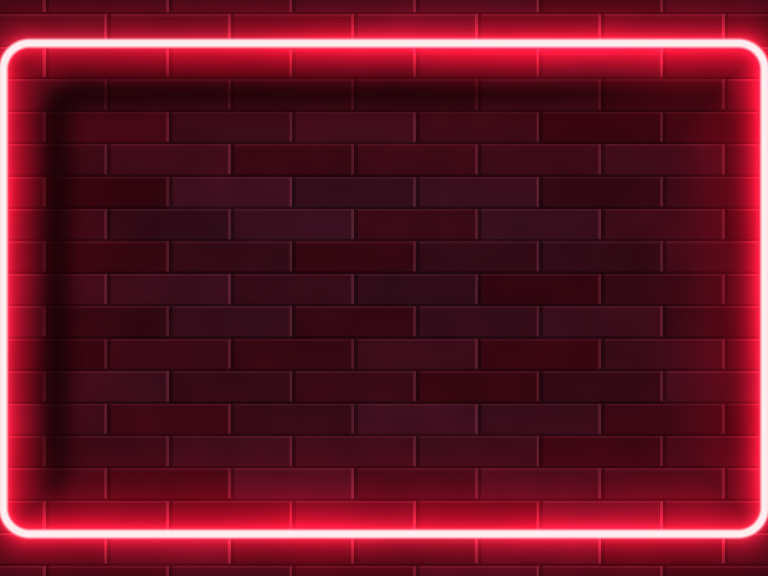
Write a Shadertoy shader that draws this background.

```glsl
#define BRICK_SIZE vec2(0.2144, 0.0563)
#define BRICK_ORIGIN vec2(0.2934, 0.806)
#define FRAME_CENTER vec2(0.6667, 0.499)
#define FRAME_HALF vec2(0.661, 0.426)
#define FRAME_RADIUS 0.046
#define TUBE_WIDTH 0.0078
#define GLOW_REACH 0.043
#define SHADOW_WIDTH 0.034
#define NEON_RED vec3(0.94, 0.045, 0.17)
#define HOT_WHITE vec3(1.0, 0.93, 0.94)
#define WINE vec3(0.195, 0.022, 0.058)
#define PLUM vec3(0.215, 0.068, 0.130)

float hash(vec2 p) {
    vec3 q = fract(vec3(p.xyx) * 0.1031);
    q += dot(q, q.yzx + 33.33);
    return fract((q.x + q.y) * q.z);
}

vec2 gradientAt(vec2 cell) {
    float angle = 6.2832 * hash(cell + 17.0);
    return vec2(cos(angle), sin(angle));
}

float gradientNoise(vec2 p) {
    vec2 i = floor(p), f = fract(p);
    vec2 u = f * f * f * (f * (f * 6.0 - 15.0) + 10.0);
    vec2 e = vec2(0.0, 1.0);
    float low = mix(dot(gradientAt(i), f), dot(gradientAt(i + e.yx), f - e.yx), u.x);
    float high = mix(dot(gradientAt(i + e.xy), f - e.xy), dot(gradientAt(i + 1.0), f - 1.0), u.x);
    return mix(low, high, u.y);
}

float roundedBox(vec2 p, vec2 halfSize, float radius) {
    vec2 q = abs(p) - halfSize + radius;
    return length(max(q, 0.0)) + min(max(q.x, q.y), 0.0) - radius;
}

float bump(float x, float width) {
    return exp(-x * x / (width * width));
}

// Strip of the given width along a brick edge
float edgeStrip(float dist, float width, float pixel) {
    return 1.0 - smoothstep(width - pixel, width + pixel, dist);
}

// Wall albedo in rgb, bevel highlight in alpha
vec4 brickWall(vec2 p, float pixel) {
    vec2 grid = vec2(p.x - BRICK_ORIGIN.x, BRICK_ORIGIN.y - p.y) / BRICK_SIZE;
    float row = floor(grid.y);
    grid.x += 0.5 * mod(row, 2.0);
    vec2 id = floor(grid);
    vec2 fromStart = fract(grid) * BRICK_SIZE;
    vec2 fromEnd = BRICK_SIZE - fromStart;

    float middle = bump(length((p - FRAME_CENTER) * vec2(0.8, 1.0)), 0.42);
    float tint = hash(id + 40.0) * (0.25 + 0.75 * middle);
    vec3 color = mix(WINE, PLUM, tint) * (0.86 + 0.26 * hash(id + 91.0));
    color *= 1.0 + 0.12 * gradientNoise(p * 14.0);

    float groove = max(edgeStrip(fromStart.x, 0.0065, pixel), edgeStrip(fromEnd.y, 0.0045, pixel));
    float lightTop = 0.5 * edgeStrip(fromStart.y, 0.0035, pixel);
    float lightSide = edgeStrip(fromEnd.x, 0.0052, pixel) * (1.0 - edgeStrip(fromEnd.y, 0.003, pixel));
    color *= 1.0 - 0.32 * groove;
    return vec4(color, max(lightTop, lightSide) * (1.0 - 0.6 * groove));
}

void mainImage(out vec4 fragColor, in vec2 fragCoord) {
    float pixel = 0.6 / iResolution.y;
    vec2 p = fragCoord / iResolution.y;
    p.x += 0.5 * (4.0 / 3.0 - iResolution.x / iResolution.y);

    float signedDist = roundedBox(p - FRAME_CENTER, FRAME_HALF, FRAME_RADIUS);
    float dist = abs(signedDist);
    float inside = smoothstep(0.01, -0.01, signedDist);

    // Wall
    vec4 wall = brickWall(p, pixel);
    vec3 color = wall.rgb + vec3(0.115, 0.065, 0.075) * wall.a;

    // Soft inner shadow, strongest at the top and left
    vec2 shadowHalf = vec2(0.588, 0.57);
    float shadowDist = roundedBox(p - vec2(0.683, 0.270), shadowHalf, 0.05);
    float shadow = bump(shadowDist, SHADOW_WIDTH) * inside;
    shadow *= mix(0.72, 0.35, smoothstep(0.9, 1.25, p.x)) * smoothstep(0.05, 0.25, p.y);
    color *= 1.0 - shadow;

    // Uneven glow cast on the bricks
    float topHeat = bump(p.x - 0.86, 0.40) * smoothstep(0.6, 0.9, p.y);
    float bottomHeat = bump(p.x - 0.55, 0.34) * smoothstep(0.3, 0.05, p.y);
    float sideHeat = smoothstep(1.0, 1.3, p.x);
    float heat = 0.88 + 0.30 * topHeat + 0.18 * bottomHeat + 0.10 * sideHeat;
    heat += 0.22 * gradientNoise(p * vec2(5.0, 7.0));
    float reach = GLOW_REACH * mix(0.80, 1.0 + 0.12 * sideHeat, inside);
    float glow = heat * exp(-dist / reach) * (1.0 - 0.35 * shadow);
    float relief = 0.92 + 0.22 * wall.a + 0.5 * (wall.g - WINE.g);
    color += NEON_RED * glow * mix(relief, 1.0, exp(-dist / 0.012));
    color += vec3(0.10, 0.0, 0.012) * exp(-dist / 0.12) * inside * (1.0 - shadow);

    // Neon tube
    color += vec3(0.25, 0.24, 0.26) * exp(-dist / 0.008);
    float core = 1.0 - smoothstep(0.45 * TUBE_WIDTH, 1.4 * TUBE_WIDTH, dist);
    color = mix(color, HOT_WHITE, core);

    fragColor = vec4(clamp(color, 0.0, 1.0), 1.0);
}
```
